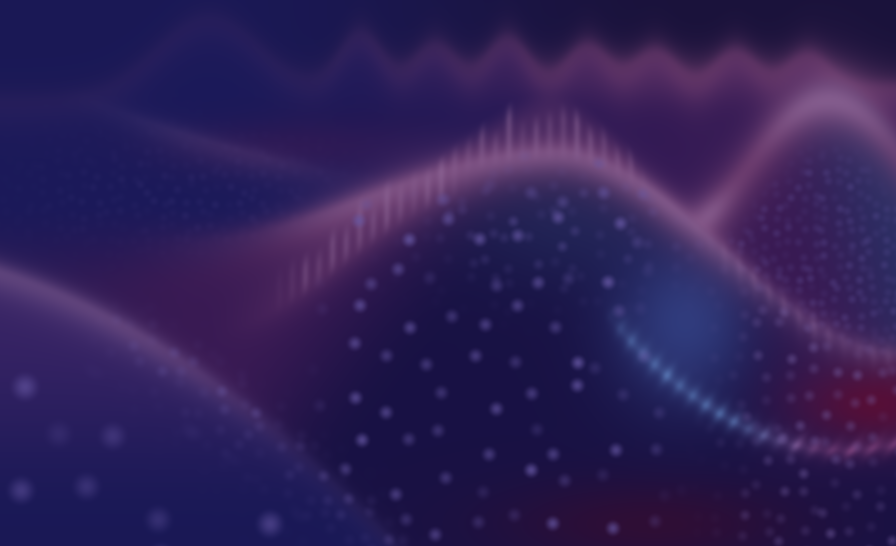
Reproduce this background procedurally as a WebGL 2 fragment shader.

```glsl
#version 300 es
precision highp float;
uniform vec2 u_resolution;
out vec4 fragColor;

const vec3 NAVY = vec3(.10, .095, .335);
const vec3 NIGHT = vec3(.10, .07, .23);
const vec3 INDIGO = vec3(.095, .068, .265);
const vec3 PLUM = vec3(.22, .10, .325);
const vec3 VIOLET = vec3(.21, .135, .39);
const vec3 BLUE = vec3(.19, .24, .50);
const vec3 ROSE = vec3(.46, .25, .44);
const vec3 LILAC = vec3(.58, .43, .62);
const vec3 CRIMSON = vec3(.36, .05, .20);
const vec3 DOT = vec3(.40, .34, .64);
const vec3 CYAN = vec3(.38, .52, .76);
const float STREAK_COUNT = 66.;
const float PEAK_COUNT = 7.;

vec2 p, q;
vec3 col;

void tint(vec3 c, float amount) { col = mix(col, c, amount); }

float hash(vec2 v) {
  vec3 h = fract(v.xyx * vec3(.1031, .1030, .0973));
  h += dot(h, h.yzx + 33.33);
  return fract((h.x + h.y) * h.z);
}

float bell(float d, float w) { return exp(-d * d / (w * w)); }

// Soft elliptical spot
float spot(float x, float y, float w, float h) { return bell(p.x - x, w) * bell(p.y - y, h); }

float band(float lo, float hi, float soft, float v) {
  return smoothstep(lo - soft, lo + soft, v) * (1. - smoothstep(hi - soft, hi + soft, v));
}

// Rounded glow with a separate falloff above and below an edge
float rim(float d, float above, float below) {
  float t = d / (d > 0. ? above : below);
  return exp(1. - sqrt(1. + 2. * t * t));
}

float cover(float d, float soft) { return 1. - smoothstep(-soft, soft, d); }

// Jittered cellular points
float dots(float scale, float radius, float seed) {
  float sum = 0.;
  for (int j = -1; j <= 1; j++)
    for (int i = -1; i <= 1; i++) {
      vec2 id = floor(q * scale) + vec2(i, j);
      vec2 jitter = vec2(hash(id + seed), hash(id + seed + 47.));
      float d = length(q - (id + .15 + .7 * jitter) / scale);
      sum += (.25 + .75 * hash(id + seed + 91.)) * (1. - smoothstep(0., radius, d));
    }
  return min(sum, 1.);
}

// Beads strung along a curve
float beads(float v, float count) {
  float k = fract(v * count) - .5;
  return .4 + .6 * bell(k, .27) * (.4 + .6 * hash(vec2(floor(v * count), 5)));
}

// Thin vertical bars of random length
float streaks(float d, float reach) {
  float id = floor(p.x * STREAK_COUNT);
  float k = fract(p.x * STREAK_COUNT) - .5;
  float len = reach * (.5 + .5 * hash(vec2(id, 3)));
  return bell(k, .27) * band(0., len, .02, d) * (.4 + .6 * hash(vec2(id, 8)));
}

float farRidge(float x) {
  float h = .81 + .15 * bell(x - .234, .085) + .025 * smoothstep(.3, .4, x);
  for (float n = 0.; n < PEAK_COUNT; n++) {
    float center = .40 + .084 * n + .016 * (hash(vec2(n, 2)) - .5);
    h += (.1 - .006 * n - .02 * hash(vec2(n, 6))) * bell(x - center, .034);
  }
  return h;
}

void main() {
  p = gl_FragCoord.xy / u_resolution;
  q = p * vec2(u_resolution.x / u_resolution.y, 1);
  float x = p.x, y = p.y;

  // Sky and distant peaks
  col = mix(NAVY, NIGHT, smoothstep(.2, .8, x));
  float warm = smoothstep(.25, .8, x);
  float far = y - farRidge(x);
  tint(mix(NAVY * 1.04, PLUM, warm * .85), cover(far, .03));
  tint(ROSE, rim(far, .025, .04) * (.12 + .48 * warm));
  tint(ROSE, .25 * spot(.76, .86, .2, .05));
  tint(INDIGO * 1.2, .5 * spot(.45, .77, .16, .05));
  tint(PLUM, .6 * spot(.33, .73, .14, .05));
  float drift = y - (.80 - .72 * (x - .11) + .5 * x * x);
  tint(LILAC, .17 * rim(drift, .015, .03) * band(.14, .36, .08, x));
  tint(DOT, .12 * dots(42., .012, 7.) * spot(.2, .63, .16, .1));

  // Bright hill on the right
  float hill = y - (.52 + .32 * bell(x - .925, .13));
  float side = smoothstep(.70, .80, x);
  tint(mix(PLUM, BLUE * .8, smoothstep(.86, 1.04, x + .2 * (y - .6))), cover(hill, .025) * side);
  tint(ROSE, .75 * rim(hill + .025, .05, .06) * side);
  float summit = spot(.925, .82, .1, .1) + spot(.775, .6, .06, .06);
  tint(LILAC, .65 * rim(hill + .025, .035, .035) * min(summit, 1.));
  tint(DOT, .28 * dots(46., .012, 19.) * cover(hill + .12, .04) * side);

  // Central wave: plum fold, dark hollow, blue flank
  float wave = y - (.55 + .17 * smoothstep(.2, .62, x) - .37 * smoothstep(.62, 1., x));
  float inWave = cover(wave, mix(.09, .02, smoothstep(.15, .4, x)));
  vec3 body = mix(PLUM, INDIGO, smoothstep(-.08, .14, x - .36 - .45 * (y - .4)));
  body = mix(body, NAVY, .5 - .5 * smoothstep(0., .22, x));
  body = mix(body, BLUE * .75, .6 * spot(.64, .6, .13, .12));
  body = mix(body, BLUE, .95 * spot(.765, .41, .08, .15));
  body = mix(body, PLUM, .7 * smoothstep(.8, .92, x) * smoothstep(.05, .3, y));
  tint(body, inWave);
  float crest = smoothstep(.12, .45, x) * (1. - .75 * smoothstep(.74, .88, x));
  tint(ROSE, .7 * rim(wave, .025, .05) * crest);
  tint(LILAC, .55 * rim(wave, .018, .03) * crest * smoothstep(.26, .42, x));
  float fold = y - (.37 + .27 * smoothstep(.22, .54, x));
  tint(ROSE, .42 * rim(fold - .02, .07, .03) * band(.3, .5, .08, x));

  // Fine bars over the crest and under it
  float reach = .11 * bell(x - .61, .1), bars = band(.49, .71, .02, x);
  tint(ROSE, .35 * bars * band(0., reach * .8, .03, wave));
  tint(LILAC, .4 * streaks(wave, reach) * bars);
  tint(LILAC, .4 * streaks(fold - .015, .085) * band(.32, .51, .02, x));

  // Red pools and the beaded trough
  float away = x - .94;
  float trough = (y - .175 - 3.6 * away * away) / sqrt(1. + 19. * away * away);
  tint(CRIMSON, .85 * spot(.98, .26, .085, .07));
  tint(CRIMSON * .75, .5 * spot(.73, .04, .17, .08));
  float bead = beads(x - .4 * y, 46.) * smoothstep(.67, .71, x);
  tint(mix(CYAN, ROSE * 1.25, smoothstep(.8, .94, x)), .75 * rim(trough, .014, .012) * bead);
  tint(LILAC, .35 * rim(wave, .015, .02) * beads(x, 60.) * smoothstep(.76, .84, x));

  // Scattered lights, finer with distance
  float front = y - (.50 - .52 * x - 1.4 * x * x);
  float open = inWave * smoothstep(0., .05, front);
  tint(DOT, .75 * dots(13., .018, 31.) * open * band(.37, .73, .05, x));
  tint(DOT, .45 * dots(24., .015, 53.) * open * spot(.62, .58, .13, .1));
  tint(mix(DOT, LILAC, .3), .45 * dots(24., .015, 73.) * open * smoothstep(.76, .88, x));

  // Near slope on the left
  tint(mix(NAVY, VIOLET, smoothstep(.02, .42, y)), cover(front, .04));
  tint(LILAC, .45 * rim(front, .02, .035) * (1. - .8 * smoothstep(.12, .36, x)));
  tint(DOT, .4 * dots(26., .016, 13.) * rim(front, .03, .06) * smoothstep(.08, .2, x));
  tint(DOT, .7 * dots(7.5, .032, 23.) * cover(front + .12, .03));

  fragColor = vec4(col, 1);
}
```
